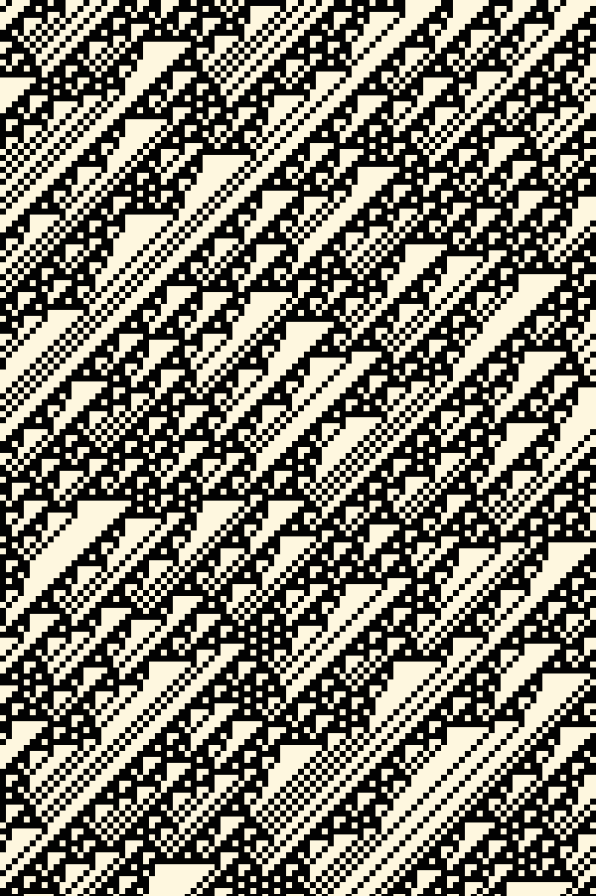
Give the GLSL for this pattern, as a Shadertoy shader.

```glsl
// Space-time diagram of a one-dimensional cellular automaton (rule 106).
// A hashed random top row of 128 cells on a ring is packed into a uvec4; each row
// below is one bitwise update, and every pixel blends the cells it overlaps.

const float CELLS_ACROSS = 100.0;             // visible cells per canvas width
const uint  SEED  = 1063u;                    // selects the random top row
const vec3  INK   = vec3(0.008, 0.008, 0.008); // live cells
const vec3  PAPER = vec3(0.995, 0.970, 0.873); // empty cells

// PCG integer hash
uint hash(uint n) {
    n = n * 747796405u + 2891336453u;
    n = ((n >> ((n >> 28) + 4u)) ^ n) * 277803737u;
    return (n >> 22) ^ n;
}

// Random first generation, 32 cells per component
uvec4 firstRow() {
    uint s = SEED * 4u;
    return uvec4(hash(s), hash(s + 1u), hash(s + 2u), hash(s + 3u));
}

// Rule 106 on all cells at once: right XOR (left AND centre)
uvec4 nextRow(uvec4 row) {
    uvec4 left  = (row << 1u) | (row.wxyz >> 31u);
    uvec4 right = (row >> 1u) | (row.yzwx << 31u);
    return right ^ (left & row);
}

// State of one cell, wrapping round the ring
float cellAt(uvec4 row, int x) {
    return float((row[(x >> 5) & 3] >> uint(x & 31)) & 1u);
}

void mainImage(out vec4 fragColor, in vec2 fragCoord) {
    // Pixel footprint in cell units, with time running down from the top
    float footprint = CELLS_ACROSS / iResolution.x;
    vec2 centre = vec2(fragCoord.x, iResolution.y - fragCoord.y) * footprint;
    vec2 corner = max(floor(centre - 0.5 * footprint), 0.0);

    // Share of the footprint that reaches into the next column and row
    vec2 spill = clamp((centre - corner - 1.0) / footprint + 0.5, 0.0, 1.0);

    // Evolve down to the two rows under this pixel
    uvec4 row = firstRow();
    int generations = int(corner.y);
    for (int t = 0; t < generations; t++) row = nextRow(row);
    uvec4 below = nextRow(row);

    // Area-weighted blend of the four cells
    int x = int(corner.x);
    float upper = mix(cellAt(row, x), cellAt(row, x + 1), spill.x);
    float lower = mix(cellAt(below, x), cellAt(below, x + 1), spill.x);
    float live = mix(upper, lower, spill.y);

    fragColor = vec4(mix(PAPER, INK, live), 1.0);
}
```
